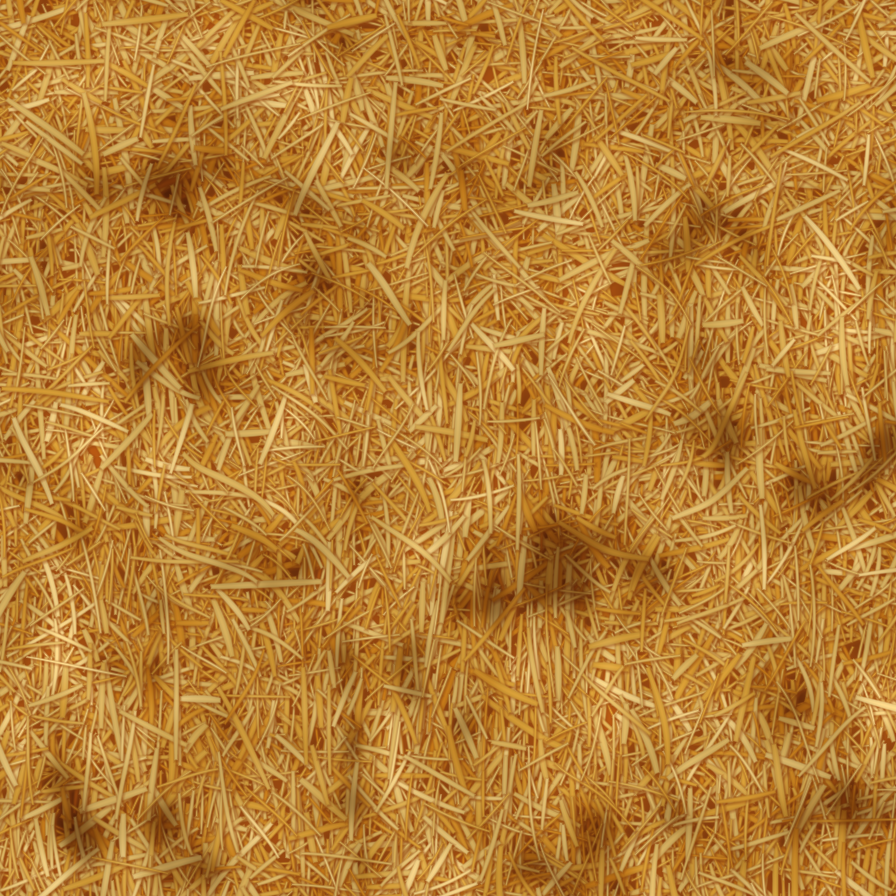
A three.js fragment shader for this texture:

```glsl
// Dense bed of loose golden straw: layered, crossing stalks over rusty gaps.
varying vec2 vUv;

const int LAYERS = 30;
const float PI = 3.14159265;

// Sizes in canvas units
const float CELL_MIN = 0.036;
const float CELL_MAX = 0.080;
const float HALF_WIDTH_MIN = 0.0013;
const float HALF_WIDTH_MAX = 0.0041;
const float EDGE_SOFT = 0.0013;
const float SHADOW_REACH = 0.0036;
const vec2 SHADOW_OFFSET = vec2(0.0010, -0.0012);

// Strengths
const float SHADOW = 0.50;
const float PRESENCE = 0.88;
const float CLUMP_SCALE = 7.0;
const float CLUMP_TONE = 0.32;
const float CLUMP_LIGHT = 0.13;
const float HOLLOW_DEPTH = 0.75;

// Colours
const vec3 HOLLOW = vec3(0.38, 0.16, 0.045);
const vec3 RUST = vec3(0.64, 0.31, 0.065);
const vec3 AMBER = vec3(0.75, 0.46, 0.09);
const vec3 GOLD = vec3(0.79, 0.58, 0.20);
const vec3 PALE = vec3(0.80, 0.66, 0.36);
const vec3 CREAM = vec3(0.87, 0.75, 0.48);

vec4 hash4(vec3 p) {
  vec4 q = fract(p.xyzx * vec4(0.1031, 0.1030, 0.0973, 0.1099));
  q += dot(q, q.wzxy + 33.33);
  return fract((q.xxyz + q.yzzw) * q.zywx);
}

float gradientDot(vec2 cell, vec2 offset) {
  float a = 2.0 * PI * hash4(vec3(cell, 91.0)).x;
  return dot(vec2(cos(a), sin(a)), offset);
}

// Gradient noise, roughly -0.7 to 0.7
float gradientNoise(vec2 p) {
  vec2 i = floor(p), f = p - i;
  vec2 u = f * f * f * (f * (f * 6.0 - 15.0) + 10.0);
  float low = mix(gradientDot(i, f),
                  gradientDot(i + vec2(1.0, 0.0), f - vec2(1.0, 0.0)), u.x);
  float high = mix(gradientDot(i + vec2(0.0, 1.0), f - vec2(0.0, 1.0)),
                   gradientDot(i + vec2(1.0, 1.0), f - vec2(1.0, 1.0)), u.x);
  return mix(low, high, u.y);
}

vec3 strawColour(float tone) {
  vec3 c = mix(RUST, AMBER, smoothstep(0.0, 0.22, tone));
  c = mix(c, GOLD, smoothstep(0.22, 0.50, tone));
  c = mix(c, PALE, smoothstep(0.48, 0.80, tone));
  return mix(c, CREAM, smoothstep(0.86, 1.10, tone));
}

// Signed distance to a slightly bent, tapering stalk along x
float stalkDistance(vec2 q, float halfLength, float halfWidth, float bend) {
  float along = q.x / halfLength;
  q.y += bend * halfLength * (along * along - 0.3);
  float taper = halfWidth * (1.0 - 0.35 * min(along * along, 1.0));
  return max(abs(q.y) - taper, abs(q.x) - halfLength);
}

void main() {
  // Broad variation: clumps, leaning direction and upright zones
  float upright = (1.0 - smoothstep(0.62, 0.86, vUv.y))
                * smoothstep(-0.4, 0.2, gradientNoise(vUv * vec2(6.0, 2.5) + 23.0));
  float clump = gradientNoise(vUv * CLUMP_SCALE) + 0.6 * gradientNoise(vUv * 17.0 + 40.0)
              + 0.7 * upright * gradientNoise(vUv * vec2(24.0, 6.0) + 70.0);
  float lean = 0.3 * gradientNoise(vUv * 3.0 + 11.0);

  vec3 colour = mix(HOLLOW, RUST, clamp(0.6 + 0.6 * clump, 0.0, 1.0));

  // Paint stalks from the deepest layer to the top
  for (int layer = 0; layer < LAYERS; layer++) {
    float id = float(layer);
    float height = id / float(LAYERS - 1);
    vec4 layerRandom = hash4(vec3(id, 7.0, 53.0));
    float cellSize = mix(CELL_MIN, CELL_MAX, layerRandom.x);
    vec2 grid = vUv / cellSize + 10.0 * layerRandom.yz + 5.0;
    vec2 home = floor(grid);

    for (int y = -1; y <= 1; y++) {
      for (int x = -1; x <= 1; x++) {
        vec2 cell = home + vec2(float(x), float(y));
        vec4 place = hash4(vec3(cell, id + 3.0));
        vec4 look = hash4(vec3(cell.yx + 61.0, id + 19.0));
        if (place.w > PRESENCE) continue;

        float spread = 2.0 * place.z - 1.0;
        float angle = 0.5 * PI * (1.0 + spread * mix(1.0, abs(spread), upright)) + lean;
        vec2 axis = vec2(cos(angle), sin(angle));
        vec2 offset = (grid - cell - place.xy) * cellSize;
        vec2 q = vec2(dot(offset, axis), dot(offset, vec2(-axis.y, axis.x)));
        vec2 s = offset - SHADOW_OFFSET;
        vec2 shadowQ = vec2(dot(s, axis), dot(s, vec2(-axis.y, axis.x)));

        float halfLength = cellSize * mix(0.40, 0.92, look.x);
        float halfWidth = mix(HALF_WIDTH_MIN, HALF_WIDTH_MAX, look.y * look.y);
        float bend = 0.09 * (look.w - 0.5);
        float d = stalkDistance(q, halfLength, halfWidth, bend);
        float shadowD = stalkDistance(shadowQ, halfLength, halfWidth, bend);

        // Rusty contact shadow, then the stalk with a rounded profile
        float shade = 1.0 - smoothstep(-0.001, SHADOW_REACH, shadowD);
        colour = mix(colour, mix(HOLLOW, RUST, 0.68), SHADOW * shade);
        float tone = 0.08 + 0.66 * look.z + 0.30 * height + CLUMP_TONE * clump;
        float roundness = smoothstep(0.0, halfWidth, -d);
        vec3 straw = strawColour(tone) * (0.95 + 0.07 * roundness);
        colour = mix(colour, straw, 1.0 - smoothstep(-EDGE_SOFT, EDGE_SOFT, d));
      }
    }
  }

  // Lift the clumps and darken the hollows between them
  colour *= 1.02 + CLUMP_LIGHT * clump;
  float hollow = smoothstep(0.15, 0.85, -clump);
  colour = mix(colour, colour * vec3(0.66, 0.54, 0.42), HOLLOW_DEPTH * hollow);
  gl_FragColor = vec4(colour, 1.0);
}
```
